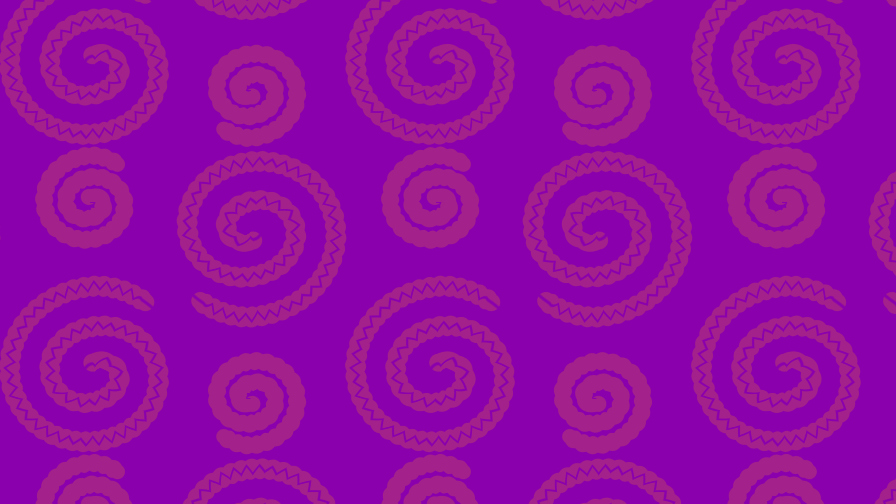
A Shadertoy shader for this pattern:

```glsl
const float TAU = 6.2831853;

float hash(float n) {
    return fract(sin(n * 12.99) * 4375.85);
}

// Radius of the curl, shrinking as the angle winds inward
float curlRadius(float angle) {
    float r = 86.3 - 5.57 * angle + 2.9 * cos(2.0 * angle);
    return min(sqrt(r * r + 80.0), 75.5);
}

// Distance to the curl, signed offset across it, and length along it
vec3 curl(vec2 p) {
    float turn = mod(atan(p.y, p.x), TAU);
    vec3 nearest = vec3(1e4);
    for (int k = 0; k < 3; k++) {
        float angle = clamp(turn + TAU * float(k), 0.95, 14.3);
        float r = curlRadius(angle);
        float d = length(p - r * vec2(cos(angle), sin(angle)));
        float along = 86.3 * angle - 2.785 * angle * angle - 79.5;
        if (d < nearest.x) nearest = vec3(d, length(p) - r, along);
    }
    return nearest;
}

// Alternating peaks of uneven height
float peak(float n) {
    return (mod(n, 2.0) * 2.0 - 1.0) * (2.2 + 2.0 * hash(n));
}

float zigzag(float along) {
    float x = along / 5.5, n = floor(x);
    return mix(peak(n), peak(n + 1.0), x - n) * smoothstep(2.0, 14.0, along);
}

float cover(float d, float pixel) {
    return 1.0 - smoothstep(-0.7 * pixel, 0.7 * pixel, d);
}

// Scalloped band, with a zigzag seam cut from the large curls
float motif(vec2 p, float size, float halfWidth, float seam, float pixel) {
    vec3 c = curl(p / size) * size;
    float scallop = 1.4 * abs(sin(c.z * TAU / 18.0));
    float band = cover(c.x - halfWidth - scallop, pixel);
    float line = cover(abs(c.y - zigzag(c.z)) * 0.65 - 0.85, pixel);
    return band * (1.0 - seam * line);
}

// Position relative to the nearest repeat of a centre
vec2 tile(vec2 p, vec2 centre) {
    vec2 period = vec2(296.5, 263.5);
    return mod(p - centre + 0.5 * period, period) - 0.5 * period;
}

void mainImage(out vec4 fragColor, in vec2 fragCoord) {
    // The canvas is 432 units high
    float pixel = 432.0 / iResolution.y;
    vec2 p = fragCoord * pixel;

    // Large curls, the second turned half round
    float ink = motif(tile(p, vec2(80.7, 375.0)), 1.0, 7.6, 1.0, pixel);
    ink = max(ink, motif(-tile(p, vec2(215.5, 235.5)), 1.0, 7.6, 1.0, pixel));

    // Small plain curls between them
    ink = max(ink, motif(tile(p, vec2(77.0, 258.0)), 0.54, 6.4, 0.0, pixel));
    ink = max(ink, motif(-tile(p, vec2(215.5, 354.5)), 0.54, 6.4, 0.0, pixel));

    vec3 purple = vec3(0.54, 0.0, 0.68), magenta = vec3(0.64, 0.13, 0.54);
    fragColor = vec4(mix(purple, magenta, ink), 1.0);
}
```
